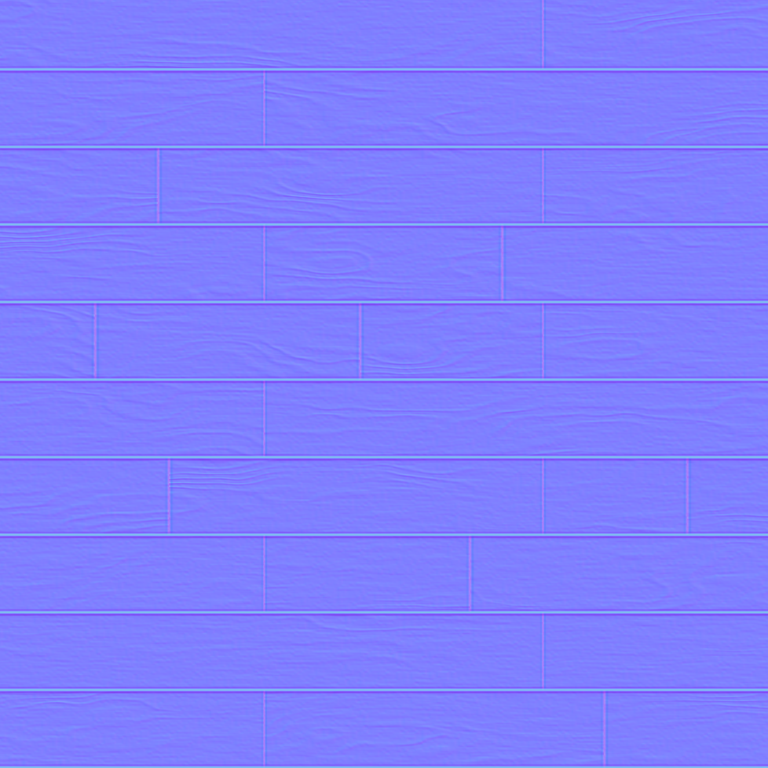
Reproduce this texture map procedurally as a WebGL 2 fragment shader.

```glsl
#version 300 es
precision highp float;

uniform vec2 u_resolution;
out vec4 fragColor;

// Irregular board ends per row, counted from the bottom; -1 means none
const vec2 EXTRA_JOINTS[10] = vec2[10](
  vec2(0.787, -1.0), vec2(-1.0), vec2(0.612, -1.0), vec2(0.220, 0.895), vec2(-1.0),
  vec2(0.124, 0.469), vec2(0.654, -1.0), vec2(0.206, -1.0), vec2(-1.0), vec2(-1.0));

float hash(vec2 p) {
  vec3 q = fract(p.xyx * vec3(0.1031, 0.1030, 0.0973));
  q += dot(q, q.yzx + 33.33);
  return fract((q.x + q.y) * q.z);
}

float noise(vec2 p) {
  vec2 i = floor(p), f = fract(p);
  f = f * f * f * (f * (f * 6.0 - 15.0) + 10.0);
  return mix(mix(hash(i), hash(i + vec2(1, 0)), f.x),
             mix(hash(i + vec2(0, 1)), hash(i + vec2(1, 1)), f.x), f.y);
}

// Wood relief: growth rings, long fibres and fine roughness
float woodHeight(vec2 p, vec2 seed) {
  vec2 q = p * vec2(4.0, 17.0) + seed;
  float warp = noise(q) + 0.35 * noise(q * vec2(2.7, 2.1) + 7.3)
             + 0.09 * noise(q * vec2(7.0, 5.0) + 3.1);
  float phase = p.y * 38.0 + 5.0 * warp;
  float ring = pow(0.5 + 0.5 * sin(6.2832 * phase), 2.5);
  float figure = smoothstep(0.25, 0.8, noise(p * vec2(7.0, 26.0) + seed + 19.0));
  vec2 bent = p + vec2(0.0, 0.012 * warp);
  float fibre = noise(bent * vec2(38.0, 330.0) + seed);
  float strand = noise(bent * vec2(18.0, 150.0) + seed + 41.0);
  float rough = noise(p * vec2(210.0, 300.0) + seed);
  return ring * (0.05 + 0.30 * figure) + 0.19 * fibre + 0.22 * strand + 0.16 * rough;
}

// Bell-shaped line profile
float bell(float d, float width) {
  return exp(-d * d / (width * width));
}

// Sideways slope of a board end: raised lip with a darker flank
float jointSlope(float d, float width) {
  return 0.36 * bell(d, width) - 0.20 * bell(d - 2.0 * width, width)
       - 0.14 * bell(d + 2.0 * width, width);
}

void main() {
  vec2 p = gl_FragCoord.xy / u_resolution;

  // Rows of boards
  float pitch = 0.101;
  float v = (p.y - 0.0007) / pitch;
  float row = clamp(floor(v), 0.0, 9.0);
  float seam = (fract(v + 0.5) - 0.5) * pitch;

  // Board ends: one alternating joint, plus the irregular ones
  float regular = mod(row, 2.0) < 0.5 ? 0.344 : 0.707;
  vec2 extra = EXTRA_JOINTS[int(row)];
  float board = step(regular, p.x) + step(extra.x, p.x) + step(extra.y, p.x);
  vec2 seed = floor(vec2(hash(vec2(row, board)), hash(vec2(board + 9.0, row))) * 90.0);

  // Slope of the wood by central differences
  float e = 0.0008;
  vec2 slope = vec2(
    woodHeight(p + vec2(e, 0), seed) - woodHeight(p - vec2(e, 0), seed),
    woodHeight(p + vec2(0, e), seed) - woodHeight(p - vec2(0, e), seed));
  vec2 tilt = -slope * vec2(0.55, 0.50);
  tilt = clamp(tilt, -0.4, 0.4);

  // Grooves replace the wood slope near joints and seams
  float ends = jointSlope(p.x - regular, 0.0013)
             + jointSlope(p.x - extra.x, 0.0017)
             + jointSlope(p.x - extra.y, 0.0017);
  tilt.x += ends;
  tilt *= 1.0 - 0.8 * bell(seam, 0.003);
  tilt.y += 0.60 * bell(seam, 0.0015) - 0.44 * bell(seam + 0.0031, 0.0015)
          - 0.26 * bell(seam - 0.0030, 0.0013);

  // Pack the surface normal into colour
  vec3 normal = normalize(vec3(tilt, 1.0));
  fragColor = vec4(normal * 0.5 + 0.5, 1.0);
}
```
